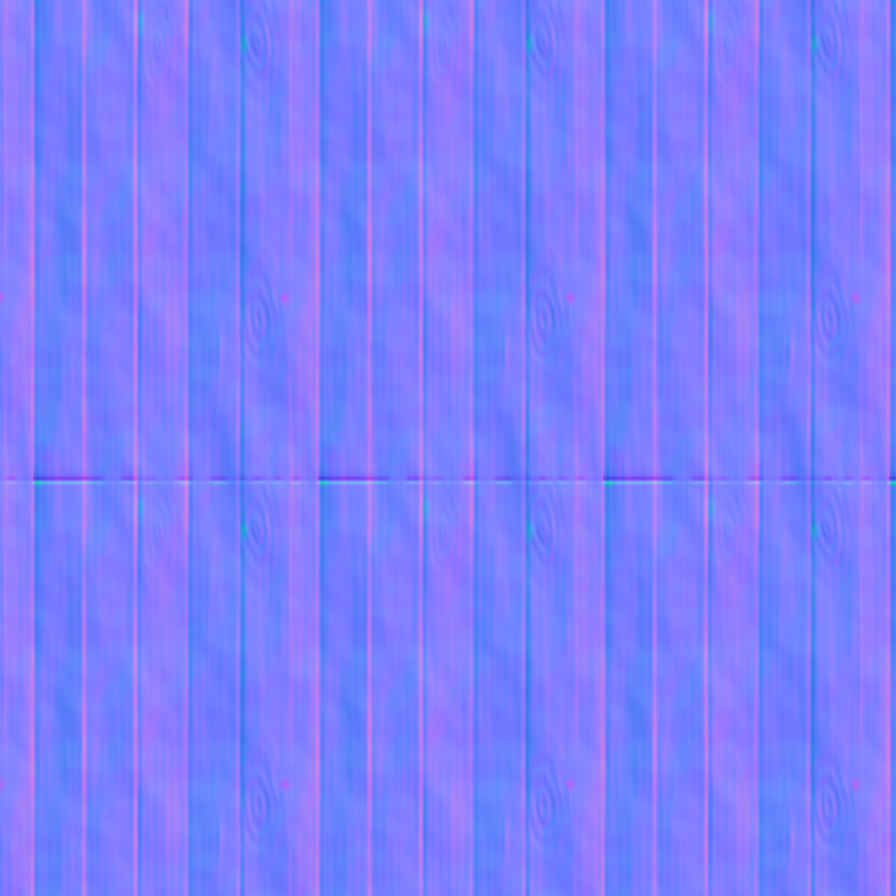
A WebGL 2 fragment shader for this texture map:

```glsl
#version 300 es
precision highp float;

uniform vec2 u_resolution;
out vec4 fragColor;

#define TILE vec2(0.3184, 0.543)
#define TILE_ORIGIN vec2(0.0365, 0.4635)
#define PLANK_WIDTH 0.18
#define SEAM_WIDTH 0.0027
#define GROOVE_OFFSET 0.0046
#define GRAIN_HEIGHT 0.0004
#define WAVE_HEIGHT 0.0052
#define DENT_HEIGHT 0.0011
#define RING_HEIGHT 0.00024
#define RING_FREQUENCY 15.0
#define END_JOINT 0.42

const int PLANKS = 6;
const float PLANK_TILT[6] = float[6](-0.13, -0.05, 0.07, -0.11, -0.06, 0.10);
const float RIDGE[6] = float[6](0.42, 0.56, 0.50, 0.34, 0.32, 0.10);
const float GROOVE[6] = float[6](0.24, 0.08, 0.34, 0.24, 0.42, 0.03);

vec2 gradientAt(vec2 cell, vec2 period) {
    cell = mod(cell, period);
    float angle = 6.2832 * fract(sin(dot(cell, vec2(127.1, 311.7))) * 4375.85);
    return vec2(cos(angle), sin(angle));
}

// Gradient noise that wraps after a whole number of cells
float noise(vec2 p, vec2 period) {
    vec2 i = floor(p), f = p - i;
    vec2 w = f * f * f * (f * (f * 6.0 - 15.0) + 10.0);
    vec2 e = vec2(1.0, 0.0);
    float a = dot(gradientAt(i, period), f);
    float b = dot(gradientAt(i + e.xy, period), f - e.xy);
    float c = dot(gradientAt(i + e.yx, period), f - e.yx);
    float d = dot(gradientAt(i + e.xx, period), f - e.xx);
    return mix(mix(a, b, w.x), mix(c, d, w.x), w.y);
}

float tiledNoise(vec2 q, vec2 cells) { return noise(q * cells, cells); }

float bump(float x, float width) { return exp(-x * x / (width * width)); }

// Shortest offset between two points of the repeating tile
vec2 wrapped(vec2 d) { return fract(d + 0.5) - 0.5; }

float spot(vec2 q, vec2 center, vec2 radius) {
    vec2 d = wrapped(q - center) * TILE / radius;
    return exp(-dot(d, d));
}

// Nested growth rings, drawn out along the plank
float knot(vec2 q, vec2 center, vec2 radius) {
    vec2 d = wrapped(q - center) / radius;
    d.x += 0.25 * d.y;
    float r = length(d) + 0.25 * tiledNoise(q, vec2(12.0, 10.0));
    return sin(r * RING_FREQUENCY) * exp(-r * r * 0.9);
}

float woodHeight(vec2 p) {
    vec2 q = fract((p - TILE_ORIGIN) / TILE);
    float h = WAVE_HEIGHT * tiledNoise(q, vec2(7.0, 4.0));
    h += DENT_HEIGHT * tiledNoise(q, vec2(14.0, 16.0));
    h += GRAIN_HEIGHT * tiledNoise(q, vec2(46.0, 5.0));
    float rings = knot(q, vec2(0.79, 0.33), vec2(0.075, 0.12))
                + knot(q, vec2(0.785, 0.90), vec2(0.07, 0.11));
    rings *= smoothstep(0.72, 0.74, q.x) * smoothstep(0.92, 0.87, q.x);
    rings += 0.5 * knot(q, vec2(0.44, 0.90), vec2(0.06, 0.12));
    return h + RING_HEIGHT * rings;
}

void main() {
    vec2 p = gl_FragCoord.xy / u_resolution;
    vec2 q = fract((p - TILE_ORIGIN) / TILE);

    // Slope of the wood surface
    vec2 e = vec2(0.001, 0.0);
    vec2 n = -vec2(woodHeight(p + e.xy) - woodHeight(p - e.xy),
                   woodHeight(p + e.yx) - woodHeight(p - e.yx)) / (2.0 * e.x);
    n.x += PLANK_TILT[min(int(q.x / PLANK_WIDTH), PLANKS - 1)];

    // Long seams: a lit ridge with a groove on its right
    for (int i = 0; i < PLANKS; i++) {
        float x = wrapped(vec2(q.x - float(i) * PLANK_WIDTH, 0.0)).x * TILE.x;
        float wear = 0.95 + 0.6 * noise(vec2(float(i) + 0.5, q.y * 7.0), vec2(6.0, 7.0));
        float spread = i == PLANKS - 1 ? 2.0 : 1.0;
        n.x += wear * RIDGE[i] * bump(x, SEAM_WIDTH * spread);
        n.x -= wear * GROOVE[i] * bump(x - GROOVE_OFFSET, SEAM_WIDTH);
    }

    // Broken joint where the plank ends meet
    float y = wrapped(vec2(0.0, q.y)).y * TILE.y;
    float patches = smoothstep(-0.25, 0.3, noise(vec2(q.x * 16.0, 0.4), vec2(16.0, 1.0)));
    float joint = mix(0.2 + 0.6 * patches, 1.0, smoothstep(0.22, 0.18, q.x));
    n.y += END_JOINT * joint * (bump(y + 0.002, 0.0022) - 0.9 * bump(y - 0.0025, 0.0027));
    n.y -= 0.12 * joint * bump(y - 0.006, 0.008);

    // Chips beside the knots and joints
    n += vec2(-0.30, 0.36) * spot(q, vec2(0.742, 0.897), vec2(0.005, 0.009));
    n += vec2(0.36, -0.26) * spot(q, vec2(0.883, 0.376), vec2(0.005, 0.006));
    n += vec2(-0.22, 0.20) * spot(q, vec2(0.378, 0.945), vec2(0.004, 0.012));
    n += vec2(0.20, -0.16) * spot(q, vec2(0.045, 0.045), vec2(0.010, 0.013));
    n += vec2(-0.25, 0.25) * spot(q, vec2(0.02, 0.995), vec2(0.005, 0.004));

    // Narrow split in the fourth plank
    n.x -= 0.26 * spot(q, vec2(0.648, 0.27), vec2(0.0022, 0.027));
    n.x += 0.20 * spot(q, vec2(0.664, 0.26), vec2(0.0022, 0.024));

    // Pack the unit normal into colour
    n = clamp(n, -0.7, 0.7);
    vec3 normal = vec3(n, sqrt(1.0 - dot(n, n)));
    fragColor = vec4(0.5 + 0.5 * normal, 1.0);
}
```
